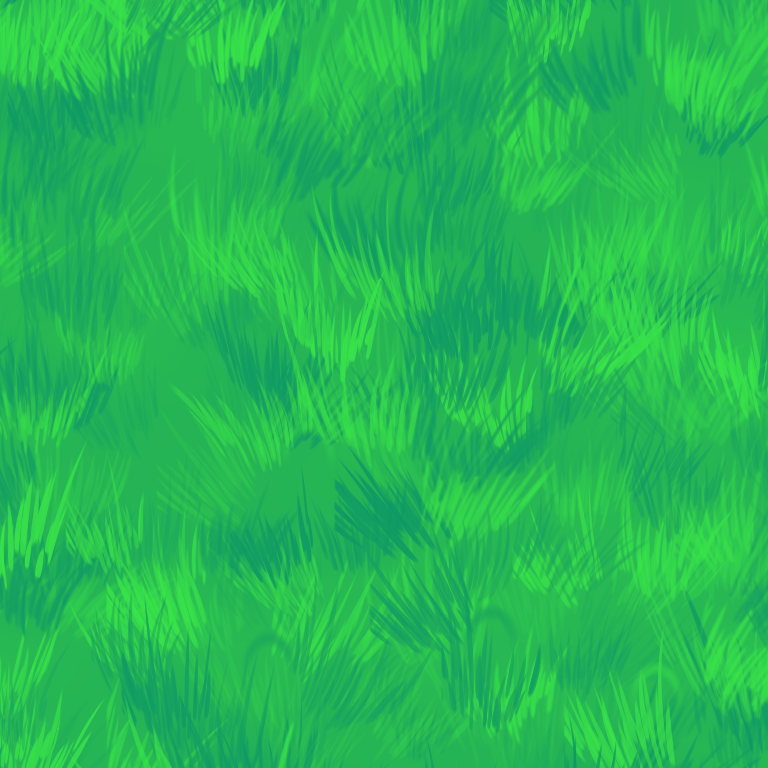
Write a Shadertoy shader that draws this texture.

```glsl
// Painted meadow: overlapping light and dark tufts of curved grass blades.

// Four random values in 0..1
vec4 hash4(vec2 p) {
    vec4 v = fract(p.xyxy * vec4(0.1031, 0.1030, 0.0973, 0.1099));
    v += dot(v, v.wzxy + 33.33);
    return fract((v.xxyz + v.yzzw) * v.zywx);
}

float valueNoise(vec2 p) {
    vec2 cell = floor(p), f = fract(p);
    f = f * f * (3.0 - 2.0 * f);
    float low = mix(hash4(cell).x, hash4(cell + vec2(1, 0)).x, f.x);
    float high = mix(hash4(cell + vec2(0, 1)).x, hash4(cell + 1.0).x, f.x);
    return mix(low, high, f.y);
}

// Paints one tuft over the tone; offset runs from its centre in cell units
float paintTuft(float tone, vec2 offset, vec2 id, vec4 look, float pixel) {
    vec2 fade = 1.0 - smoothstep(0.68, 0.8, abs(offset));
    vec4 form = hash4(id + 271.0);
    float size = mix(0.7, 1.1, form.x);
    vec2 p = offset * vec2(0.92, 1.12) / size;
    if (fade.x * fade.y <= 0.0 || p.y < -0.62) return tone;

    // Some tufts end in a straight edge on the left
    float soft = pixel / size * 1.3 + 0.035 * form.w * form.w * form.w * form.w;
    float leftEdge = look.w < 0.5 ? -0.36 : -0.8;
    float clip = smoothstep(leftEdge - soft, leftEdge + soft, p.x) * fade.x * fade.y;

    // Tilt the whole tuft, more often to the left
    float tilt = (form.y - 0.62) * 0.85;
    p = mat2(cos(tilt), -sin(tilt), sin(tilt), cos(tilt)) * p;
    float target = look.y < 0.5 ? -0.95 : 0.95;
    float opacity = mix(0.12, 0.9, pow(look.z, 1.35));

    // Soft body behind the blades
    vec2 q = (p - vec2(0.0, -0.1)) / vec2(0.34, 0.3);
    tone = mix(tone, target, 0.26 * opacity * clip * exp(-dot(q, q) * 1.4));

    // Unbend the fan: blades slant at the foot and rise more steeply above
    float y = p.y + 0.55;
    float lean = (form.z - 0.65) * 1.1;
    float bend = -0.45 * lean + 0.35 * (form.w - 0.5);
    float spread = 0.62 + 0.6 * y;
    float u = (p.x - lean * (y - 0.4) - bend * (y * y - 0.16)) / spread;
    float tangent = 0.6 * u + lean + 2.0 * bend * y;
    float shorten = inversesqrt(1.0 + tangent * tangent);

    // A dense set of short blades, then a loose set of tall ones
    for (int tall = 0; tall < 2; tall++) {
        float count = tall == 0 ? 18.0 : 11.0;
        float s = (u + 0.5) * count;
        for (int j = -1; j <= 1; j++) {
            float k = floor(s) + float(j);
            if (k < 0.0 || k >= count) continue;
            vec4 r = hash4(floor(look.xy * 400.0) + vec2(k, 31 * tall));
            float height = tall == 0 ? 0.25 + 0.4 * r.z : 0.5 + 0.6 * r.z * r.z;
            float foot = (k + 0.5) / count - 0.5;
            float t = (y - 0.34 * r.y - 0.9 * foot * foot) / height;
            if (t <= 0.0 || t >= 1.0) continue;
            float centre = k + 0.2 + 0.6 * r.x + (r.w - 0.5) * 1.6 * t * t;
            float d = abs(s - centre) / count * spread * shorten;
            float halfWidth = mix(0.026, 0.068, r.x) * sqrt(t) * (1.0 - t);
            float cover = smoothstep(-0.5 * soft, 0.5 * soft, halfWidth - d)
                        * smoothstep(0.0, 0.12, t) * (1.0 - smoothstep(0.75, 1.0, t));
            float bladeTone = target + 0.3 * (r.w - 0.5);
            tone = mix(tone, bladeTone, cover * clip * opacity);
        }
    }
    return tone;
}

// Blurred bent stems, sparsely scattered
float paintArch(float tone, vec2 p) {
    vec4 r = hash4(floor(p) + 83.0);
    p = fract(p) - 0.3 - 0.4 * r.xy;
    float d = abs(length(p * vec2(1.0, 0.65)) - 0.12);
    float cover = (1.0 - smoothstep(0.0, 0.035, d)) * smoothstep(-0.05, 0.15, p.y);
    return mix(tone, r.w < 0.5 ? -0.7 : 0.8, 0.6 * cover * step(r.z, 0.35));
}

void mainImage(out vec4 fragColor, in vec2 fragCoord) {
    vec2 uv = fragCoord / iResolution.y;
    float pixel = 6.0 / iResolution.y;

    // Tone runs from -1 (dark) through 0 (plain ground) to 1 (light)
    float tone = 0.2 * (valueNoise(uv * vec2(6.0, 7.0)) - 0.55);

    for (int layer = 0; layer < 5; layer++) {
        vec2 q = uv * vec2(6.5, 5.4) + float(layer) * vec2(23.37, 41.71) + 5.0;
        vec2 cell = floor(q - 0.5);
        // Four nearest tufts, upper ones first
        for (int n = 0; n < 4; n++) {
            vec2 id = cell + vec2(n & 1, 1 - n / 2);
            vec4 look = hash4(id);
            vec2 centre = id + 0.3 + 0.4 * fract(look.zw * 17.0);
            if (look.x < 0.88) tone = paintTuft(tone, q - centre, id, look, pixel);
        }
        if (layer == 3) tone = paintArch(tone, uv * 4.0);
    }

    vec3 ground = vec3(0.152, 0.712, 0.328);
    vec3 shade = vec3(0.06, 0.605, 0.395);
    vec3 sunlit = vec3(0.22, 0.89, 0.285);
    vec3 color = mix(ground, tone < 0.0 ? shade : sunlit, min(abs(tone), 1.0));
    fragColor = vec4(color, 1.0);
}
```
